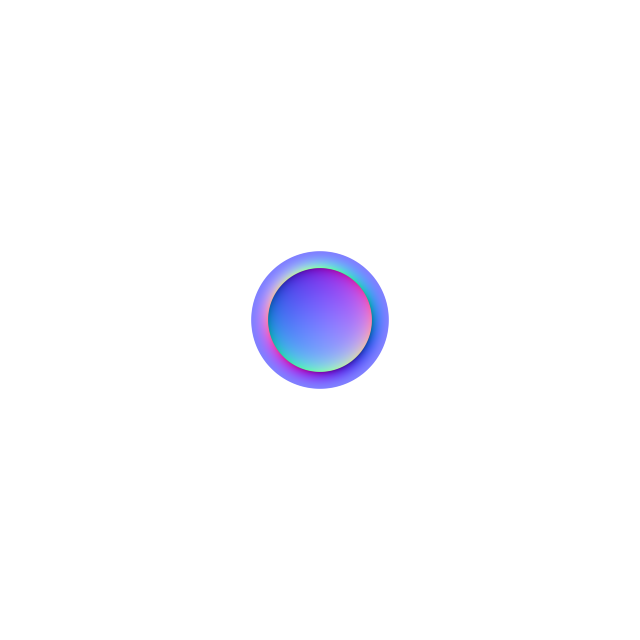
Write a three.js fragment shader that draws this texture map.

```glsl
// Draws a normal map of a round button: a dome inside a curved rim, on plain white.
varying vec2 vUv;

const vec2 CENTER = vec2(0.5);
const float DOME_RADIUS = 0.0811;
const float RIM_RADIUS = 0.1075;
const float EDGE_SOFTNESS = 0.001;

const float DOME_SLOPE = 0.55;      // gentle tilt across the dome
const float DOME_EDGE_SLOPE = 0.40; // extra tilt close to its edge
const float DOME_EDGE_POWER = 6.0;
const float RIM_POWER = 1.6;        // how late the rim steepens inward
const float RIM_SLOPE = 0.98;
const vec2 DOME_LEAN = vec2(-0.04, -0.08);

const vec3 BACKGROUND = vec3(1.0);

// Packs a sideways tilt into a unit normal and then into a colour
vec3 normalColor(vec2 tilt) {
  float height = sqrt(max(0.0, 1.0 - dot(tilt, tilt)));
  return 0.5 + 0.5 * vec3(tilt, height);
}

// Coverage of a disc with a smooth edge
float disc(float dist, float radius) {
  return 1.0 - smoothstep(radius - EDGE_SOFTNESS, radius + EDGE_SOFTNESS, dist);
}

// Tilt of the dome, outward, growing steeply at the edge
float domeTilt(float dist) {
  float t = clamp(dist / DOME_RADIUS, 0.0, 1.0);
  return DOME_SLOPE * t + DOME_EDGE_SLOPE * pow(t, DOME_EDGE_POWER);
}

// Tilt of the rim, flat outside and steep where it meets the dome
float rimTilt(float dist) {
  float t = clamp((RIM_RADIUS - dist) / (RIM_RADIUS - DOME_RADIUS), 0.0, 1.0);
  return RIM_SLOPE * pow(t, RIM_POWER);
}

void main() {
  vec2 offset = vUv - CENTER;
  float dist = length(offset);

  // Red follows x and green runs downward on the dome
  vec2 outward = vec2(offset.x, -offset.y) / max(dist, 0.0001);

  vec2 lean = DOME_LEAN * (1.0 - smoothstep(0.5, 1.0, dist / DOME_RADIUS));
  vec3 domeColor = normalColor(outward * domeTilt(dist) + lean);
  vec3 rimColor = normalColor(-outward * rimTilt(dist));

  // Layers from back to front
  vec3 color = mix(BACKGROUND, rimColor, disc(dist, RIM_RADIUS));
  color = mix(color, domeColor, disc(dist, DOME_RADIUS));
  gl_FragColor = vec4(color, 1.0);
}
```
